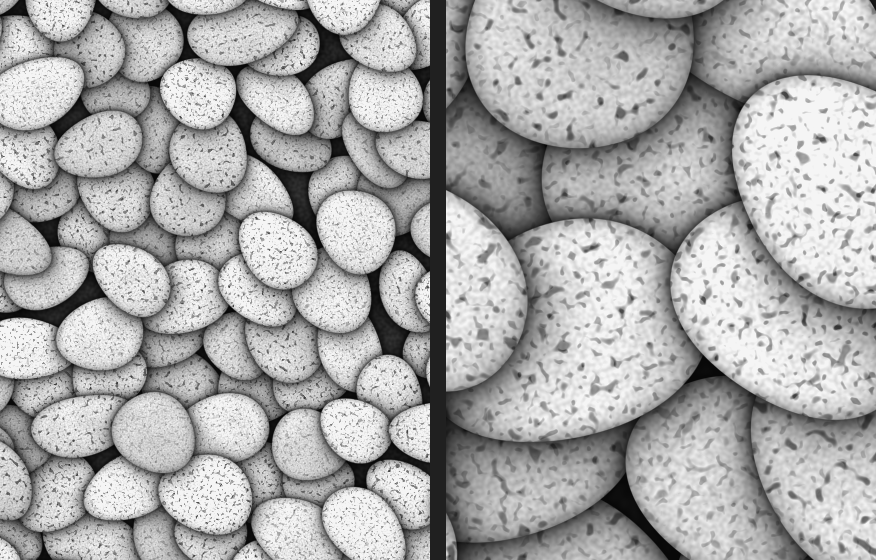
Left: the whole. Right: its middle third, enlarged.
Reproduce this texture procedurally as a Shadertoy shader.

```glsl
// A bed of smooth, speckled grey pebbles with near-black gaps between them.
// Wobbly ellipses on a jittered, staggered grid are painted back to front in
// layers; each one drops a contact shadow on whatever already lies below it.

const vec2 CELL = vec2(0.124, 0.0885);   // grid spacing, in canvas heights
const int LAYERS = 4;

vec4 hash4(vec2 p) {
    vec4 h = fract(p.xyxy * vec4(0.1031, 0.1030, 0.0973, 0.1099));
    h += dot(h, h.wzxy + 33.33);
    return fract((h.xxyz + h.yzzw) * h.zywx);
}

float gradientNoise(vec2 p) {
    vec2 i = floor(p), f = fract(p);
    vec2 u = f * f * f * (f * (f * 6.0 - 15.0) + 10.0);
    vec4 corner;
    for (int k = 0; k < 4; k++) {
        vec2 o = vec2(k & 1, k >> 1);
        float a = 6.2832 * hash4(i + o + 200.0).x;
        corner[k] = dot(vec2(cos(a), sin(a)), f - o);
    }
    return mix(mix(corner.x, corner.y, u.x), mix(corner.z, corner.w, u.x), u.y);
}

// Grey level of a pebble's surface; local is in canvas heights, r is 0 to 1.
float stoneGrey(vec2 local, float r, float light, float tone, vec4 rnd) {
    float dome = sqrt(max(1.0 - r * r, 0.0));
    float shade = 0.60 + 0.41 * smoothstep(-0.12, 0.72, dome) + 0.06 * light;

    // Mottling, fine grain, then two sizes of dark mineral specks
    vec2 s = local + rnd.xy * 3.0;
    float grain = 0.07 * gradientNoise(s * 28.0) + 0.17 * gradientNoise(s * 310.0);
    float coarse = smoothstep(0.20, 0.46, gradientNoise(s * 125.0));
    float fine = smoothstep(0.16, 0.44, gradientNoise(s * 215.0 + 40.0));
    float specks = mix(0.12, 0.55, rnd.z) * coarse + mix(0.15, 0.42, rnd.w) * fine;
    return tone * shade * (1.0 + grain) * (1.0 - min(specks, 0.7));
}

void mainImage(out vec4 fragColor, in vec2 fragCoord) {
    vec2 p = fragCoord / iResolution.y;
    float soft = 0.8 / iResolution.y;
    vec2 home = floor(p / CELL);

    // Dark ground showing in the gaps
    float grey = 0.20 + 0.10 * gradientNoise(p * 18.0) + 0.09 * gradientNoise(p * 150.0);

    for (int layer = 0; layer < LAYERS; layer++)
    for (int j = -2; j <= 2; j++)
    for (int i = -2; i <= 2; i++) {
        vec2 id = home + vec2(i, j);
        vec4 place = hash4(id + 57.0);
        if (int(place.w * float(LAYERS)) != layer) continue;
        vec4 form = hash4(id + 131.0);
        vec4 surface = hash4(id + 313.0);

        // Position, size and tilt
        float stagger = 0.5 * mod(id.y, 2.0);
        vec2 centre = (id + 0.25 + vec2(stagger, 0.25) + 0.5 * (place.xy - 0.5)) * CELL;
        vec2 offset = p - centre;
        float size = mix(0.060, 0.077, form.x);
        float stretch = sqrt(mix(1.04, 1.70, form.y * form.y));
        vec2 axes = size * vec2(stretch, 1.0 / stretch);
        float tilt = 2.5 * (place.z - 0.5);
        float c = cos(tilt), s = sin(tilt);
        vec2 local = vec2(c * offset.x + s * offset.y, c * offset.y - s * offset.x);

        // Approximate distance to the wobbly outline
        vec2 q = local / axes;
        float angle = atan(q.y, q.x);
        float wobble = 1.0 + 0.045 * sin(2.0 * angle + 6.28 * form.z)
                           + 0.040 * sin(3.0 * angle + 6.28 * form.w);
        float r = length(q) * wobble;
        float d = (r - 1.0) * length(q) / max(length(q / axes), 0.001);
        if (d > 0.05) continue;

        // Contact shadow, a little longer below the pebble
        float light = dot(offset, vec2(-0.35, 0.9)) / size;
        float reach = 0.010 - 0.003 * clamp(light, -1.0, 1.0);
        grey *= 1.0 - 0.72 * exp(-max(d, 0.0) / reach);

        float cover = smoothstep(soft, -soft, d);
        if (cover > 0.0) {
            float tone = mix(0.78, 0.99, sqrt(surface.x)) - 0.05 * float(layer == 0);
            grey = mix(grey, stoneGrey(local, r, light, tone, surface.yzwx), cover);
        }
    }
    fragColor = vec4(vec3(clamp(grey, 0.03, 0.96)), 1.0);
}
```
